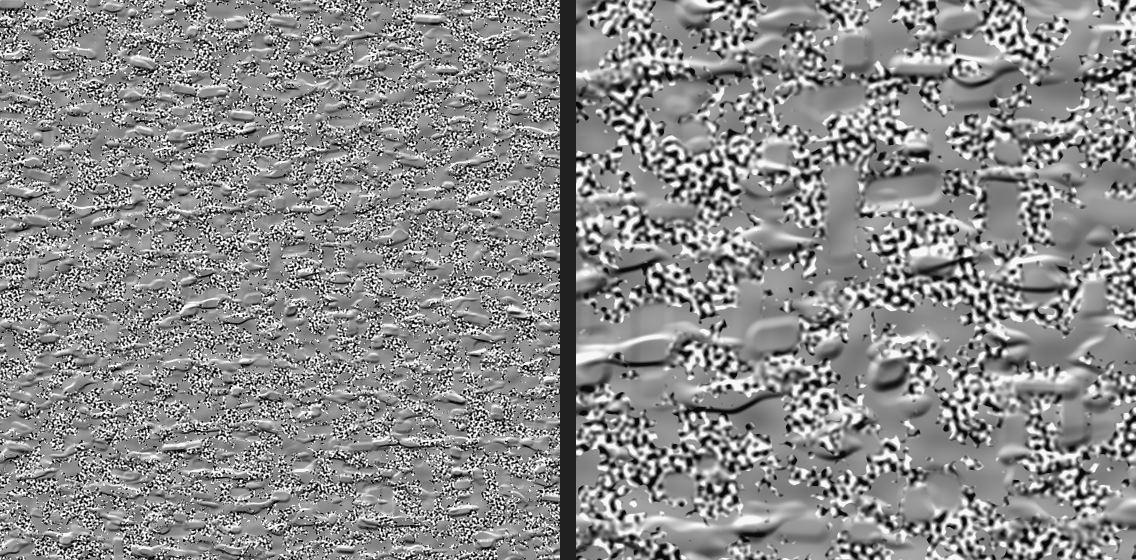
Left, the full canvas; right, a detail of the centre.
A WebGL 1 fragment shader for this texture map:

```glsl
precision highp float;
// Grey embossed plaster: soft swells, long ledges and small smooth stones form
// a height field, lit from above by its difference over a short step. Ragged
// islands of crisp, undirected grit are laid over the ground between them.

uniform vec2 u_resolution;

const float BASE_TONE = 0.55;           // grey of level ground
const float LIGHT_STEP = 1.0 / 512.0;   // distance of the height difference
const vec2 LIGHT_DIR = vec2(-0.26, 0.965);
const float SWELL_FREQ = 20.0;
const float SWELL_HEIGHT = 1.15;
const vec2 LEDGE_FREQ = vec2(19.0, 36.0);
const float LEDGE_LEVEL = 0.24;         // higher gives fewer ledges
const float LEDGE_SOFTNESS = 0.13;
const float LEDGE_HEIGHT = 0.75;
const float PATCH_FREQ = 27.0;
const float PATCH_LEVEL = -0.09;        // lower gives more grit
const float PATCH_EDGE = 0.08;
const float GRAIN_FREQ = 228.0;
const float GRAIN_CONTRAST = 1.5;
const float STONE_GRID = 27.0;
const float STONE_SHARE = 0.55;
const float STONE_HEIGHT = 1.15;
const float STONE_SOFTNESS = 0.1;       // in grid cells

vec2 hash2(vec2 p) {
  vec3 q = fract(vec3(p.xyx) * vec3(0.1031, 0.1030, 0.0973));
  q += dot(q, q.yzx + 33.33);
  return fract((q.xx + q.yz) * q.zy);
}

vec2 gradientAt(vec2 cell) {
  float angle = 6.2832 * hash2(cell).x;
  return vec2(cos(angle), sin(angle));
}

float gradientNoise(vec2 p) {
  vec2 i = floor(p);
  vec2 f = p - i;
  vec2 u = f * f * f * (f * (f * 6.0 - 15.0) + 10.0);
  vec2 e = vec2(1.0, 0.0);
  float bottom = mix(dot(gradientAt(i), f),
                     dot(gradientAt(i + e.xy), f - e.xy), u.x);
  float top = mix(dot(gradientAt(i + e.yx), f - e.yx),
                  dot(gradientAt(i + e.xx), f - e.xx), u.x);
  return mix(bottom, top, u.y);
}

// Share of grit at p: small ragged islands, a little wider than tall
float gritMask(vec2 p) {
  vec2 q = p * PATCH_FREQ * vec2(0.85, 1.0) + 71.0;
  float sum = 0.0;
  float amplitude = 1.0;
  for (int k = 0; k < 4; k++) {
    sum += amplitude * gradientNoise(q);
    q = q * 2.03 + 17.3;
    amplitude *= 0.78;
  }
  return smoothstep(PATCH_LEVEL - PATCH_EDGE, PATCH_LEVEL + PATCH_EDGE, sum);
}

// Rounded stones: x is their signed height, y the area they keep smooth
vec2 stones(vec2 p) {
  vec2 q = p * STONE_GRID;
  vec2 home = floor(q);
  vec2 result = vec2(0.0);
  for (int j = -1; j <= 1; j++) {
    for (int i = -1; i <= 1; i++) {
      vec2 cell = home + vec2(float(i), float(j));
      vec2 place = hash2(cell + 11.0);
      vec2 kind = hash2(cell + 207.0);
      vec2 shape = hash2(cell + 419.0);
      if (kind.x > STONE_SHARE) continue;
      // Mostly wide bars, some round pebbles and a few tall plates
      float stretch = 0.5 * shape.x * shape.x;
      vec2 halfSize = kind.y < 0.85 ? vec2(stretch, 0.04 * shape.y)
                                    : vec2(0.08, 0.1 + stretch);
      float radius = mix(0.12, 0.23, shape.y);
      vec2 d = q - cell - place;
      d.y += 0.5 * (place.x - 0.5) * d.x;
      float dist = length(max(abs(d) - halfSize, 0.0)) - radius;
      float cover = 1.0 - smoothstep(-STONE_SOFTNESS, STONE_SOFTNESS, dist);
      float lift = mix(-0.65, 1.0, fract(kind.x * 37.0 + place.y));
      result.x += cover * lift * STONE_HEIGHT;
      result.y = max(result.y, cover);
    }
  }
  return result;
}

// Wide flat-topped ledges with steep, wavering edges
float ledge(vec2 p) {
  float n = gradientNoise(p * LEDGE_FREQ + 53.0)
          + 0.35 * gradientNoise(p * LEDGE_FREQ * 2.3 + 9.0);
  return smoothstep(-LEDGE_SOFTNESS, LEDGE_SOFTNESS, n - LEDGE_LEVEL);
}

float heightAt(vec2 p) {
  vec2 q = p * SWELL_FREQ;
  float swell = gradientNoise(q) + 0.5 * gradientNoise(q * 2.1 + 31.0);
  return SWELL_HEIGHT * swell + LEDGE_HEIGHT * ledge(p) + stones(p).x;
}

void main() {
  vec2 p = gl_FragCoord.xy / min(u_resolution.x, u_resolution.y);
  vec2 halfStep = 0.5 * LIGHT_STEP * LIGHT_DIR;
  float slope = heightAt(p - halfStep) - heightAt(p + halfStep);

  // Ledge rims and stones stay free of grit
  float top = ledge(p);
  float rim = 4.0 * top * (1.0 - top);
  float grit = gritMask(p) * (1.0 - stones(p).y) * (1.0 - 0.7 * rim);

  // The grain lattice is turned so that it does not align with the canvas
  vec2 g = mat2(0.85, 0.53, -0.53, 0.85) * p * GRAIN_FREQ + 300.0;
  float grain = GRAIN_CONTRAST * gradientNoise(g);
  float tone = BASE_TONE + slope + grit * grain;
  gl_FragColor = vec4(vec3(clamp(tone, 0.04, 0.97)), 1.0);
}
```
